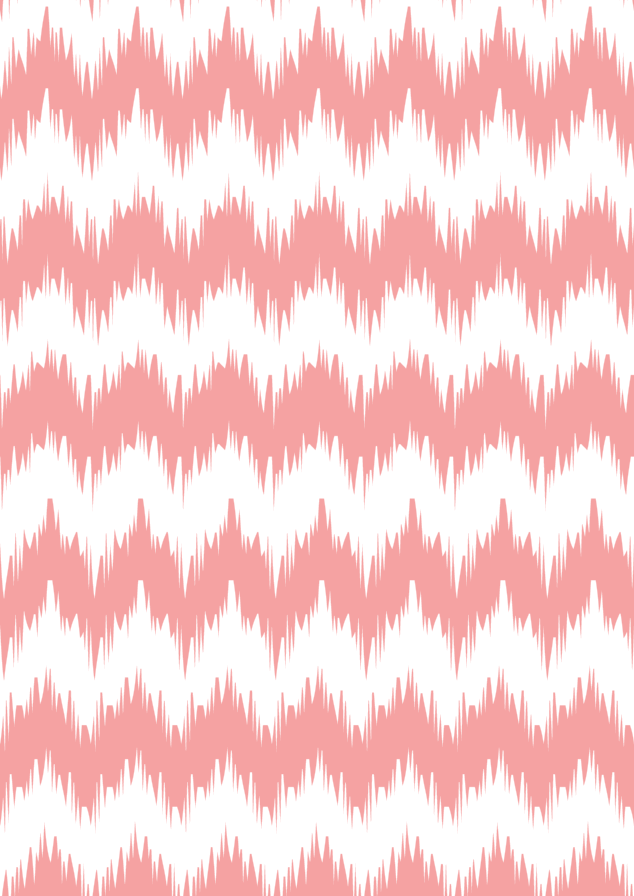
Give the GLSL for this pattern, as a WebGL 2 fragment shader.

```glsl
#version 300 es
precision highp float;
// Ikat chevron: rows of pink zigzag bands with ragged, comb-like woven edges.

uniform vec2 u_resolution;
out vec4 outColor;

const vec3 PINK = vec3(0.96, 0.635, 0.635);
const vec3 WHITE = vec3(1.0);
const float COLUMNS = 7.0;        // zigzags across the canvas
const float ROWS = 5.486;         // bands down the canvas
const float FIRST_CREST = 0.045;  // top margin, in rows
const float BAND_HEIGHT = 0.5;    // in rows
const float TEETH = 15.0;         // spikes per zigzag
const float TAU = 6.2831853;
const int SAMPLES = 8;

// Integer hash to 0..1 from tooth index, row and channel
float hash(float tooth, float row, uint channel) {
    uint n = uint(tooth + 64.0) * 1597u + uint(row + 64.0) * 51749u + channel * 7919u;
    n = n * 747796405u + 2891336453u;
    n = ((n >> ((n >> 28u) + 4u)) ^ n) * 277803737u;
    n = (n >> 22u) ^ n;
    return float(n & 65535u) / 65535.0;
}

// 0 at the crest of the zigzag, 1 in its valley
float slope(float tooth) {
    return abs(2.0 * tooth / TEETH - 1.0);
}

// Depth of the gap to the left of a tooth
float notchDepth(float tooth, float row) {
    float jitter = hash(mod(tooth, TEETH), row, 1u) - 0.5;
    return 0.20 + 0.37 * slope(tooth) + 0.13 * jitter;
}

// Depth of the point of a tooth; the middle one forms the crest
float tipDepth(float tooth, float row) {
    float jitter = hash(tooth, row, 2u) - 0.5;
    float crest = 1.0 - step(0.06, slope(tooth + 0.5));
    return mix(0.09 + 0.25 * slope(tooth + 0.5) + 0.15 * jitter, 0.09 * jitter, crest);
}

// Ragged upper outline of one row, measured downward from its crest line
float raggedEdge(float x, float row) {
    float drift = 0.016 + 0.06 * (hash(0.0, row, 5u) - 0.5);
    float u = fract(x - drift);
    // Uneven spacing of the teeth, still periodic
    float phase = TAU * hash(0.0, row, 6u);
    float warp = 0.35 * (sin(TAU * 4.0 * u + phase) - sin(phase));
    float s = clamp(u * TEETH + warp, 0.0, TEETH - 0.001);
    float tooth = floor(s);
    float f = s - tooth;

    float center = 0.5 + 0.4 * (hash(tooth, row, 3u) - 0.5);
    bool leftSide = f < center;
    float rise = leftSide ? f / center : (1.0 - f) / (1.0 - center);
    float notch = notchDepth(leftSide ? tooth : tooth + 1.0, row);

    // Some teeth are needles, some have blunt ends
    float blunt = hash(tooth, row, 4u);
    rise = min(1.0, rise * (1.0 + 0.9 * blunt * blunt * blunt));
    return mix(notch, tipDepth(tooth, row), pow(rise, mix(1.3, 0.8, blunt)));
}

// Coverage of a band whose lower outline repeats the upper one
float band(float y, float edge, float softness) {
    float top = clamp((y - edge) / softness + 0.5, 0.0, 1.0);
    float bottom = clamp((y - edge - BAND_HEIGHT) / softness + 0.5, 0.0, 1.0);
    return top - bottom;
}

// Ink at a point, including overlap from the rows above and below
float ikat(vec2 p, float softness) {
    float row = floor(p.y);
    float ink = 0.0;
    for (int k = -1; k <= 1; k++) {
        float r = row + float(k);
        ink = max(ink, band(p.y - r, raggedEdge(p.x, r), softness));
    }
    return ink;
}

void main() {
    vec2 uv = gl_FragCoord.xy / u_resolution;
    vec2 p = vec2(uv.x * COLUMNS, (1.0 - uv.y) * ROWS - FIRST_CREST);
    vec2 pixel = vec2(COLUMNS, ROWS) / u_resolution;

    // Average across the pixel width, as the teeth are nearly vertical
    float ink = 0.0;
    for (int i = 0; i < SAMPLES; i++) {
        float offset = (float(i) + 0.5) / float(SAMPLES) - 0.5;
        ink += ikat(p + vec2(offset * 1.3 * pixel.x, 0.0), 1.3 * pixel.y);
    }
    outColor = vec4(mix(WHITE, PINK, ink / float(SAMPLES)), 1.0);
}
```
